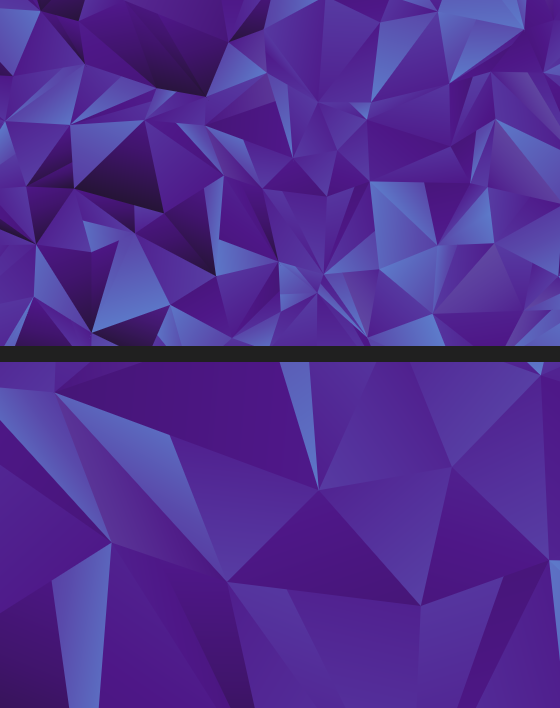
Top: the whole. Bottom: its middle third, enlarged.
A Shadertoy shader for this background:

```glsl
// Low-poly mesh of violet and blue triangles, each with its own linear gradient
#define ROWS 5.8
#define JITTER 0.84
#define SPLIT_CHANCE 0.36
#define EDGE_SOFTNESS 1.0
#define BLUE_SHARE 0.27
#define VIOLET_SHARE 0.40
#define INK    vec3(0.17, 0.08, 0.26)
#define NIGHT  vec3(0.25, 0.08, 0.42)
#define PURPLE vec3(0.305, 0.09, 0.53)
#define VIOLET vec3(0.33, 0.19, 0.61)
#define INDIGO vec3(0.35, 0.29, 0.67)
#define BLUE   vec3(0.36, 0.43, 0.76)

float hash(vec2 p) {
    return fract(sin(dot(p, vec2(127.1, 311.7))) * 43758.5453);
}

float cross2(vec2 u, vec2 v) { return u.x * v.y - u.y * v.x; }

float area(vec2 a, vec2 b, vec2 c) { return cross2(b - a, c - a); }

// Jittered lattice point
vec2 corner(vec2 cell) {
    vec2 offset = vec2(hash(cell + 3.7), hash(cell + 41.3)) - 0.5;
    return cell + 0.5 + JITTER * offset;
}

// Tone scale from ink (0) to blue (5)
vec3 ramp(float tone) {
    vec3 color = mix(INK, NIGHT, clamp(tone, -0.4, 1.0));
    color = mix(color, PURPLE, clamp(tone - 1.0, 0.0, 1.0));
    color = mix(color, VIOLET, clamp(tone - 2.0, 0.0, 1.0));
    color = mix(color, INDIGO, clamp(tone - 3.0, 0.0, 1.0));
    return mix(color, BLUE, clamp(tone - 4.0, 0.0, 1.5));
}

// Signed distance to an edge, positive on its left
float edgeSide(vec2 p, vec2 a, vec2 b) {
    return cross2(b - a, p - a) / max(length(b - a), 1e-4);
}

float coverage(vec2 p, vec2 a, vec2 b, vec2 c, float pixel) {
    float d = min(edgeSide(p, a, b), min(edgeSide(p, b, c), edgeSide(p, c, a)));
    return clamp(0.5 + d / pixel, 0.0, 1.0);
}

// Gradient fill of one facet; dark facets gather on the left
vec3 facetColor(vec2 p, vec2 a, vec2 b, vec2 c, vec2 id, float width) {
    float kind = hash(id + 11.9);
    float shift = hash(id + 23.1);
    float angle = 6.2832 * hash(id + 57.7);
    float left = 1.0 - smoothstep(0.1, 0.6, (a.x + b.x + c.x) / (3.0 * width));
    vec2 dir = vec2(cos(angle), sin(angle));

    vec2 tones = vec2(1.4, 2.1) + 0.4 * shift;
    if (kind < BLUE_SHARE) {
        tones = vec2(3.4, 4.9) + 0.6 * shift;
    } else if (kind < BLUE_SHARE + VIOLET_SHARE) {
        tones = vec2(2.0, 3.1) + 0.5 * shift;
    } else if (kind > 1.0 - 0.27 * left) {
        tones = vec2(-0.4, 1.7) + 0.5 * shift;
        dir = normalize(vec2(0.4 * dir.x, 1.0));
    }

    vec3 along = vec3(dot(a, dir), dot(b, dir), dot(c, dir));
    float low = min(along.x, min(along.y, along.z));
    float high = max(along.x, max(along.y, along.z));
    float t = clamp((dot(p, dir) - low) / max(high - low, 1e-4), 0.0, 1.0);
    vec3 color = ramp(mix(tones.x, tones.y, t));

    // A few facets carry a dusty mauve veil
    float veil = step(0.88, hash(id + 71.3)) * step(BLUE_SHARE, kind) * (1.0 - left);
    return mix(color, vec3(0.40, 0.31, 0.63), 0.6 * veil * t);
}

void mainImage(out vec4 fragColor, in vec2 fragCoord) {
    float scale = ROWS / iResolution.y;
    vec2 p = fragCoord * scale;
    float width = iResolution.x * scale;
    float pixel = EDGE_SOFTNESS * scale;
    vec2 home = floor(p - 0.5);
    vec4 sum = vec4(0.0);

    for (int y = -1; y <= 1; y++)
    for (int x = -1; x <= 1; x++) {
        vec2 cell = home + vec2(x, y);
        vec2 a = corner(cell);
        vec2 b = corner(cell + vec2(1, 0));
        vec2 c = corner(cell + vec2(1, 1));
        vec2 d = corner(cell + vec2(0, 1));

        // Choose a diagonal that lies inside the quad
        float fitAC = min(area(a, b, c), area(a, c, d));
        float fitBD = min(area(b, c, d), area(b, d, a));
        bool flip = min(fitAC, fitBD) > 0.3 ? hash(cell + 5.3) > 0.5 : fitBD > fitAC;
        if (flip) { vec2 first = a; a = b; b = c; c = d; d = first; }

        for (int k = 0; k < 2; k++) {
            vec2 e = k == 0 ? b : c;
            vec2 f = k == 0 ? c : d;
            vec2 id = cell * 2.0 + vec2(k, 0);

            // Some triangles fan into two from their apex
            bool fan = hash(id + 89.5) < SPLIT_CHANCE;
            vec2 m = fan ? mix(e, f, 0.3 + 0.4 * hash(id + 97.1)) : f;
            for (int part = 0; part < 2; part++) {
                if (part == 1 && !fan) break;
                vec2 g = part == 0 ? e : m;
                vec2 h = part == 0 ? m : f;
                float w = coverage(p, a, g, h, pixel);
                if (w > 0.0)
                    sum += w * vec4(facetColor(p, a, g, h, id + vec2(0, part), width), 1.0);
            }
        }
    }
    fragColor = vec4(sum.rgb / max(sum.a, 1e-4), 1.0);
}
```
